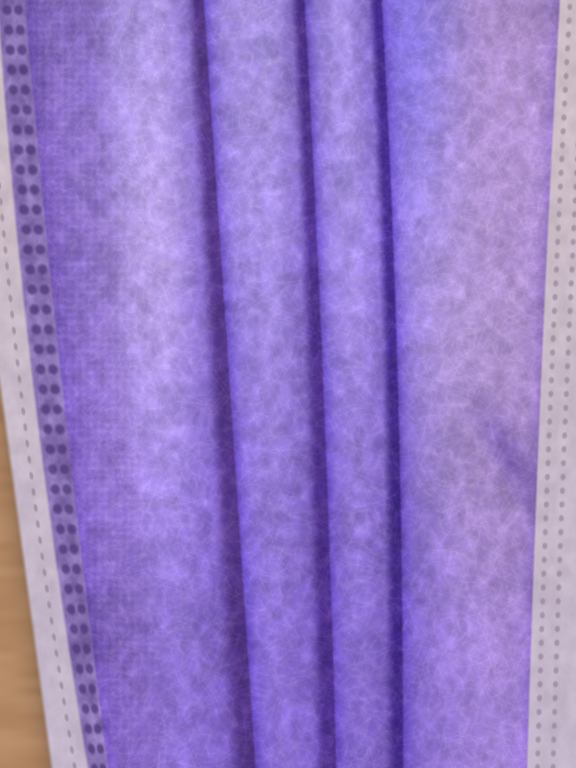
Reproduce this texture procedurally as a Shadertoy shader.

```glsl
// Draws pleated violet fibre cloth between two pale, stitched side bands.

float hash(vec2 p) {
    return fract(sin(dot(p, vec2(127.1, 311.7))) * 43758.5453);
}

float noise(vec2 p) {
    vec2 i = floor(p), f = fract(p);
    f = f * f * (3.0 - 2.0 * f);
    float low = mix(hash(i), hash(i + vec2(1, 0)), f.x);
    float high = mix(hash(i + vec2(0, 1)), hash(i + vec2(1, 1)), f.x);
    return mix(low, high, f.y);
}

float fbm(vec2 p) {
    float sum = 0.0, amp = 0.5;
    for (int i = 0; i < 4; i++) {
        sum += amp * noise(p);
        p = mat2(1.6, 1.2, -1.2, 1.6) * p + 7.3;
        amp *= 0.5;
    }
    return sum;
}

// Thin curved strands, layered at several angles
float fibres(vec2 p) {
    float sum = 0.0;
    for (int i = 0; i < 4; i++) {
        float a = 0.45 + 0.75 * float(i);
        vec2 q = mat2(cos(a), sin(a), -sin(a), cos(a)) * p;
        q += 0.012 * vec2(noise(p * 35.0 + float(i) * 9.0), noise(p * 31.0 - 5.0));
        float strand = 1.0 - abs(2.0 * noise(q * vec2(150.0, 40.0) + float(i) * 17.0) - 1.0);
        sum += pow(strand, 5.0);
    }
    return sum * 0.25;
}

// Quadratic curve running down the canvas
float curve(vec3 k, float t) {
    return k.x + t * (k.y + t * k.z);
}

float edgeMask(float d, float blur) {
    return smoothstep(-blur, blur, d);
}

float softSpot(vec2 p, vec2 centre, vec2 size) {
    vec2 d = (p - centre) / size;
    return exp(-dot(d, d));
}

// A column of rounded holes centred on x = 0
float holes(vec2 p, float pitch, vec2 size) {
    vec2 d = vec2(p.x, (fract(p.y / pitch) - 0.5) * pitch) / size;
    return 1.0 - smoothstep(0.4, 1.2, length(d));
}

// Soft shadow left of a pleat, saturated lip right of it
vec3 pleat(vec3 col, float d, float width, vec3 shade) {
    float left = 1.0 - edgeMask(d, 0.004);
    float falloff = smoothstep(-3.2 * width, -0.5 * width, d);
    float core = smoothstep(-1.25 * width, -0.45 * width, d);
    col = mix(col, vec3(0.42, 0.31, 0.70), 0.55 * falloff * left);
    col = mix(col, shade, 0.82 * core * left);
    float lip = exp(-max(d, 0.0) / 0.018) * (1.0 - left);
    return mix(col, vec3(0.36, 0.25, 0.76), 0.75 * lip);
}

vec3 clothColour(vec2 p, float left, float right) {
    float x = p.x, t = p.y;
    vec3 col = mix(vec3(0.66, 0.58, 0.89), vec3(0.57, 0.46, 0.85), smoothstep(0.1, 1.0, t));

    // Broad tints: shaded left margin, mauve right panel, cool top
    float margin = 1.0 - edgeMask(x - curve(vec3(0.18, 0.09, 0.015), t), 0.035);
    col = mix(col, vec3(0.51, 0.40, 0.74), 0.75 * margin);
    float mauve = smoothstep(0.69, 0.87, x) * (1.0 - 0.45 * smoothstep(0.5, 1.0, t));
    col = mix(col, vec3(0.67, 0.55, 0.78), 0.85 * mauve);
    col = mix(col, vec3(0.51, 0.45, 0.88), 0.7 * softSpot(p, vec2(0.71, 0.04), vec2(0.07, 0.22)));
    col = mix(col, vec3(0.73, 0.64, 0.87), 0.6 * softSpot(p, vec2(0.27, 0.32), vec2(0.08, 0.28)));
    col = mix(col, vec3(0.72, 0.62, 0.85), 0.6 * softSpot(p, vec2(0.82, 0.46), vec2(0.1, 0.2)));

    // Slanting crease near the right edge
    float crease = x - 0.88 - 0.8 * (t - 0.59);
    float creaseArea = softSpot(p, vec2(0.88, 0.59), vec2(0.07, 0.08));
    col = mix(col, vec3(0.50, 0.38, 0.74), 0.7 * creaseArea * exp(-crease * crease * 900.0));

    // Pleats from left to right
    col = pleat(col, x - curve(vec3(0.355, 0.09, 0.0), t), 0.027 + 0.016 * t, vec3(0.29, 0.18, 0.48));
    col = pleat(col, x - curve(vec3(0.53, 0.075, -0.02), t), 0.022 + 0.014 * t, vec3(0.27, 0.16, 0.51));
    col = pleat(col, x - curve(vec3(0.664, 0.075, -0.038), t), 0.022 + 0.006 * t, vec3(0.22, 0.13, 0.50));

    // Darker seams at both bands
    float seam = exp(-(x - left) / 0.022) + 0.7 * exp(-(right - x) / 0.012);
    return mix(col, vec3(0.40, 0.27, 0.70), 0.55 * clamp(seam, 0.0, 1.0));
}

void mainImage(out vec4 fragColor, in vec2 fragCoord) {
    vec2 uv = fragCoord / iResolution.xy;
    vec2 p = vec2(uv.x, 1.0 - uv.y);
    float aspect = iResolution.x / iResolution.y;
    vec2 q = p * vec2(aspect, 1.0);
    float t = p.y;
    float inner = curve(vec3(0.043, 0.115, 0.03), t);
    float outer = curve(vec3(-0.004, 0.09, 0.067), t);
    float right = curve(vec3(0.972, -0.075, 0.018), t);

    // Cloth with blotches, strands and a faint diagonal weave
    vec3 cloth = clothColour(p, inner, right);
    float blotch = fbm(q * vec2(8.0, 6.0)) - 0.47;
    float mottle = fbm(q * vec2(75.0, 55.0)) - 0.47;
    cloth *= 1.0 + 0.22 * blotch + 0.30 * mottle;
    cloth += vec3(0.13, 0.12, 0.09) * (fibres(q) - 0.22);
    float weave = sin((q.x + q.y) * 330.0) * sin((q.x - q.y) * 330.0);
    cloth += 0.018 * weave * (1.0 - smoothstep(0.12, 0.28, p.x - 0.08 * t));

    // Pale bands with stitched rows
    vec3 pale = mix(vec3(0.80, 0.74, 0.77), vec3(0.76, 0.71, 0.79), t) + 0.10 * mottle;
    float row = holes(vec2((p.x - right - 0.018) * aspect, t), 0.018, vec2(0.004, 0.005));
    row += holes(vec2((p.x - right - 0.045) * aspect, t), 0.018, vec2(0.004, 0.005));
    row += holes(vec2((p.x - outer + 0.023) * aspect, t), 0.021, vec2(0.003, 0.006));
    pale = mix(pale, vec3(0.57, 0.48, 0.57), 0.6 * min(row, 1.0));

    // Perforated lilac strip
    float across = (p.x - outer) / (inner - outer);
    vec3 strip = vec3(0.53, 0.44, 0.69) + 0.30 * mottle;
    float punched = holes(vec2(across - 0.32, t), 0.026, vec2(0.20, 0.008));
    punched += holes(vec2(across - 0.74, t), 0.026, vec2(0.20, 0.008));
    strip = mix(strip, vec3(0.30, 0.22, 0.47), 0.75 * min(punched, 1.0));

    // Warm backdrop, then layers from left to right
    vec3 col = vec3(0.71, 0.54, 0.40) + 0.05 * (noise(q * vec2(20.0, 90.0)) - 0.5);
    float rim = p.x - curve(vec3(-0.09, 0.18, 0.0), t);
    col *= 1.0 - 0.2 * exp(-abs(rim) / 0.02);
    col = mix(col, pale, edgeMask(rim, 0.005));
    col = mix(col, strip, edgeMask(p.x - outer, 0.004));
    col = mix(col, cloth, edgeMask(p.x - inner, 0.003));
    col = mix(col, pale, edgeMask(p.x - right, 0.003));
    fragColor = vec4(clamp(col, 0.0, 1.0), 1.0);
}
```
